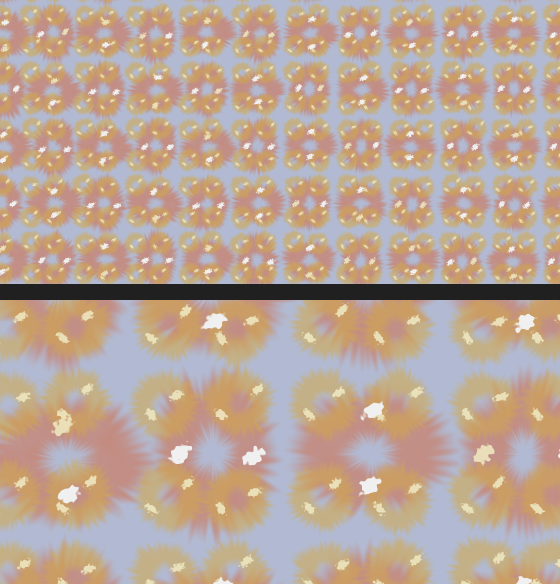
Top, the full canvas; bottom, a detail of the centre.
Reproduce this pattern procedurally as a WebGL 1 fragment shader.

```glsl
precision highp float;
// Checkerboard of turned red watercolour rings, overlaid with four ochre rings and pale flecks.
uniform vec2 u_resolution;

#define ROWS 5.0
#define PITCH vec2(0.901, 1.0)
#define ORIGIN vec2(0.045, 0.55)
#define RED_AXES vec2(0.47, 0.36)
#define OCHRE_OFFSET vec2(0.205, 0.275)
#define OCHRE_RADIUS 0.205
#define DRIFT 0.027
#define DRIFT_END 8.0
#define GROUND vec3(0.695, 0.73, 0.825)
#define RED vec3(0.77, 0.53, 0.475)
#define OCHRE vec3(0.82, 0.66, 0.30)
#define PALE vec3(0.94, 0.94, 0.94)

vec2 hash2(vec2 p) {
  vec3 q = fract(p.xyx * vec3(0.1031, 0.1030, 0.0973));
  q += dot(q, q.yzx + 33.33);
  return fract((q.xx + q.yz) * q.zy);
}

float cornerSlope(vec2 cell, vec2 f) {
  return dot(hash2(cell) * 2.0 - 1.0, f);
}

// Gradient noise, roughly -0.7 to 0.7.
float gradientNoise(vec2 p) {
  vec2 i = floor(p), f = fract(p);
  vec2 u = f * f * f * (f * (f * 6.0 - 15.0) + 10.0);
  vec2 e = vec2(1.0, 0.0);
  return mix(mix(cornerSlope(i, f), cornerSlope(i + e, f - e), u.x),
             mix(cornerSlope(i + e.yx, f - e.yx), cornerSlope(i + 1.0, f - 1.0), u.x), u.y);
}

// Ring of paint with radial bristle streaks; d is scaled so the rim lies at 1.
float brushRing(vec2 d, float hole, float seed) {
  float r = length(d);
  vec2 dir = d / max(r, 0.001);
  float streak = gradientNoise(dir * 9.0 + r * 0.8 + seed);
  float wobble = gradientNoise(dir * 1.5 + seed * 1.7);
  float rim = r + streak * 0.28 + wobble * 0.18;
  float inner = r + streak * 0.12 - wobble * 0.12;
  return (1.0 - smoothstep(0.72, 1.1, rim)) * smoothstep(hole * 0.35, hole * 1.4, inner);
}

// Slanted ragged fleck of bare paper.
float fleck(vec2 d, vec2 size, float turn, float seed, float px) {
  float c = cos(turn), s = sin(turn);
  d = vec2(c * d.x + s * d.y, c * d.y - s * d.x);
  float ragged = gradientNoise(d / size.y * 1.3 + seed) * 0.9;
  float edge = px / size.y;
  return 1.0 - smoothstep(-edge, edge, length(d / size) - 1.0 + ragged);
}

void main() {
  float px = ROWS / u_resolution.y;
  vec2 p = vec2(gl_FragCoord.x, u_resolution.y - gl_FragCoord.y) * px;
  vec2 home = floor((p - ORIGIN) / PITCH + 0.5);
  float red = 0.0, bare = 1.0, white = 0.0, cream = 0.0;

  for (int j = -1; j <= 1; j++) {
    for (int i = -1; i <= 1; i++) {
      vec2 id = home + vec2(float(i), float(j));
      vec2 rnd = hash2(id + 17.0);
      float seed = 40.0 * rnd.x + 9.0 * rnd.y + 5.0;
      float left = max(DRIFT_END - id.x, 0.0);
      vec2 center = ORIGIN + id * PITCH;

      // Red ring, turned a quarter on every other cell.
      vec2 d = p - center - vec2(0.0, 0.04) - (rnd - 0.5) * 0.06;
      bool upright = mod(id.x + id.y, 2.0) > 0.5;
      if (upright) d = vec2(d.y, -d.x);
      if (length(d) < 0.8) {
        vec2 axes = RED_AXES * (1.0 + 0.014 * left);
        red = max(red, brushRing(d / axes, 0.3, seed));

        // A pair of large flecks across the short axis.
        for (int k = 0; k < 2; k++) {
          float side = float(k) * 2.0 - 1.0;
          vec2 jitter = hash2(id * 2.0 + side + 41.0);
          vec2 at = vec2(0.0, side * 0.22) + (jitter - 0.5) * 0.06;
          float turn = (upright ? 0.6 : -0.8) + jitter.x * 0.5;
          float m = fleck(d - at, vec2(0.066, 0.041), turn, seed + side * 3.0, px);
          if (jitter.y > 0.7) cream = max(cream, m);
          else white = max(white, m);
        }
      }

      // Four ochre rings, sliding away from the red towards the left.
      for (int k = 0; k < 4; k++) {
        vec2 corner = vec2(mod(float(k), 2.0), floor(float(k) * 0.5)) * 2.0 - 1.0;
        vec2 jitter = hash2(id * 3.0 + corner + 71.0);
        vec2 o = p - center - corner * OCHRE_OFFSET - (jitter - 0.5) * 0.04;
        o.x += left * DRIFT;
        if (length(o) < 0.36) {
          float ringSeed = seed + jitter.x * 30.0;
          bare *= 1.0 - 0.57 * brushRing(o / OCHRE_RADIUS, 0.34, ringSeed);
          vec2 spot = vec2(0.09, -0.065) + (jitter - 0.5) * 0.04;
          float turn = -0.9 + jitter.y * 0.6;
          cream = max(cream, fleck(o - spot, vec2(0.04, 0.022), turn, ringSeed, px));
          cream = max(cream, fleck(o + spot, vec2(0.04, 0.022), turn + 1.4, ringSeed + 7.0, px));
        }
      }
    }
  }

  // Layer the washes, then the flecks.
  float wash = 1.0 + 0.12 * gradientNoise(p * 9.0);
  vec3 color = mix(GROUND, RED, clamp(red * 0.86 * wash, 0.0, 1.0));
  color = mix(color, OCHRE, clamp((1.0 - bare) * wash, 0.0, 1.0));
  color = mix(color, PALE * vec3(0.99, 0.96, 0.80), cream * 0.9);
  color = mix(color, PALE, white);
  gl_FragColor = vec4(color, 1.0);
}
```
